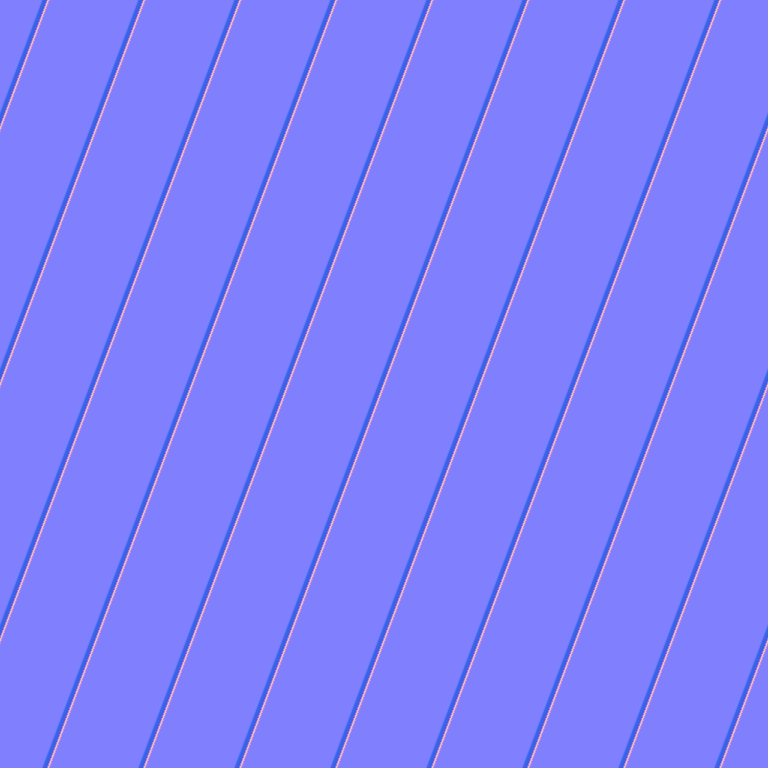
This texture map is drawn by a WebGL 1 fragment shader. Its source:

```glsl
precision highp float;

uniform vec2 u_resolution;

// Slanted ridges: a short ramp up, then a steep drop
float ridgeHeight(vec2 p) {
  float phase = 8.0 * p.x - 3.0 * p.y;
  float fromDrop = fract(phase - 0.503 + 0.5) - 0.5;
  float ramp = clamp(1.0 + fromDrop / 0.06, 0.0, 1.0);
  float drop = 1.0 - smoothstep(-0.002, 0.002, fromDrop);
  return 1.38 * ramp * drop;
}

void main() {
  vec2 uv = gl_FragCoord.xy / u_resolution;

  // Central differences over a fixed canvas distance
  vec2 stepX = vec2(1.0 / 512.0, 0.0);
  vec2 stepY = stepX.yx;
  float slopeX = ridgeHeight(uv - stepX) - ridgeHeight(uv + stepX);
  float slopeY = ridgeHeight(uv + stepY) - ridgeHeight(uv - stepY);

  // Tangent-space normal with green pointing down
  vec3 normal = normalize(vec3(slopeX, slopeY, 1.0));
  gl_FragColor = vec4(normal * 0.5 + 0.5, 1.0);
}
```
